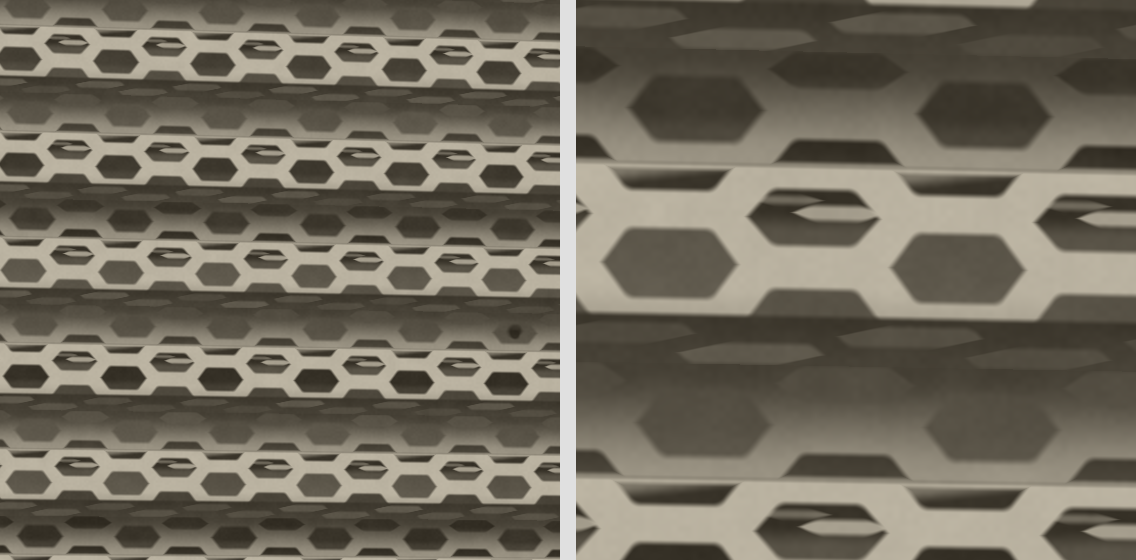
Left, the full canvas; right, a detail of the centre.
Give the GLSL for this texture, as a Shadertoy shader.

```glsl
// Stacked folded metal strips pierced with hexagonal holes, seen obliquely.

// Lengths are percent of the canvas; y runs downward inside a row.
const vec3 SHADOW = vec3(0.22, 0.20, 0.16);
const vec3 METAL = vec3(0.74, 0.71, 0.64);
const float COLUMN_PITCH = 17.5;
const float ROW_PITCH = 18.9;
const vec2 FIRST_HOLE = vec2(3.3, 10.5);
const float TILT = 0.029;           // slope of the first row
const float TILT_LOSS = 0.0046;     // slope lost with each row
const float ROW_SHIFT = 0.45;       // sideways drift of each row
const float COLUMN_SQUEEZE = 0.0041;
const float ROW_TOP = -12.9;        // top of the receding face
const float FOLD = -6.0;            // receding face meets front face
const float LIP = 3.05;             // lower edge of front face
const float BACK_SHIFT = 1.6;       // parallax of the receding face
const float SOFTNESS = 0.2;
const float GREY = 0.29;            // tone of a lit hole
const vec2 STAINED_CELL = vec2(5.0, 3.0);
const float FRONT_DEPTH[6] = float[6](0.65, 0.75, 0.08, 1.0, 0.1, 0.6);
const float BACK_DEPTH[6] = float[6](0.25, 0.1, 0.85, 0.15, 0.1, 0.9);

float hash(vec2 p) {
    return fract(sin(dot(p, vec2(127.1, 311.7))) * 43758.55);
}

float noise(vec2 p) {
    vec2 i = floor(p), f = fract(p);
    f = f * f * (3.0 - 2.0 * f);
    return mix(mix(hash(i), hash(i + vec2(1, 0)), f.x),
               mix(hash(i + vec2(0, 1)), hash(i + vec2(1, 1)), f.x), f.y);
}

// Flat-topped hexagon with slightly rounded corners; size is its half extent.
float hexagon(vec2 p, vec2 size) {
    p = abs(p);
    float cap = p.y - size.y;
    float side = 0.8 * (p.x + p.y * 0.38 * size.x / size.y - size.x);
    float blend = max(0.35 - abs(cap - side), 0.0);
    return max(cap, side) + blend * blend / 1.4;
}

float cover(float d, float blur) {
    return 1.0 - smoothstep(-blur, blur, d);
}

// Offset from the nearest hole of a series; z holds its column number.
vec3 nearestHole(float column, float y, vec2 centre) {
    float c = column - centre.x / COLUMN_PITCH;
    float k = floor(c + 0.5);
    return vec3((c - k) * COLUMN_PITCH, y - centre.y, k);
}

// Tone inside a hole: grey when lit, nearly black when deep.
float holeTone(float depth, vec3 h, float row) {
    float vary = hash(vec2(h.z, row + 7.0));
    depth = clamp(depth + 0.2 * (vary - 0.5) + 0.5 * step(0.93, vary), 0.0, 1.0);
    float band = 0.13 * depth * smoothstep(0.1, 1.5, h.y);
    return mix(GREY, -0.03, depth) + band + 0.015 * h.y * (1.0 - depth);
}

void mainImage(out vec4 fragColor, in vec2 fragCoord) {
    vec2 uv = fragCoord / iResolution.xy;
    vec2 pos = vec2(uv.x, 1.0 - uv.y) * 100.0;
    float blur = SOFTNESS + 50.0 / iResolution.y;

    // Row and column coordinates with converging tilt
    float x = pos.x - FIRST_HOLE.x;
    float rows = (pos.y - FIRST_HOLE.y - TILT * x) / (ROW_PITCH - TILT_LOSS * x);
    float row = floor(rows - ROW_TOP / ROW_PITCH);
    float y = (rows - row) * ROW_PITCH;
    float column = (x - ROW_SHIFT * row) / COLUMN_PITCH;
    column += COLUMN_SQUEEZE * column * column;
    int index = clamp(int(row), 0, 5);
    float frontDepth = FRONT_DEPTH[index], backDepth = BACK_DEPTH[index];
    float nextDepth = BACK_DEPTH[min(index + 1, 5)];

    // Shaded underside with foreshortened holes
    float tone = 0.03 + 0.08 * smoothstep(LIP, 6.0, y);
    for (int i = 0; i < 2; i++) {
        float s = float(i);
        vec3 h = nearestHole(column, y, vec2(-2.9 + 7.8 * s, 4.2 + 1.15 * s));
        h.x += 1.6 * h.y;
        float lit = 0.3 - 0.14 * hash(vec2(h.z, row + 20.0 * s));
        tone = mix(tone, lit, cover(hexagon(h.xy, vec2(4.4, 0.62)), blur));
    }

    // Receding face, brightening toward the fold
    float face = mix(0.1, 0.74, smoothstep(ROW_TOP, FOLD, y));
    vec3 h = nearestHole(column, y, vec2(BACK_SHIFT + 8.6, -11.8));
    face = mix(face, holeTone(backDepth, h, row) - 0.03, cover(hexagon(h.xy, vec2(4.2, 1.1)), blur));
    h = nearestHole(column, y, vec2(BACK_SHIFT, -9.3));
    float inside = holeTone(backDepth, h, row);
    float stained = float(distance(vec2(h.z, row), STAINED_CELL) < 0.5);
    inside -= 0.3 * stained * cover(length(h.xy) - 0.6 - noise(pos), 0.5);
    face = mix(face, inside, cover(hexagon(h.xy, vec2(4.1, 2.0)), blur * 1.3));
    h = nearestHole(column, y, vec2(BACK_SHIFT + 8.6, -5.6));
    inside = mix(0.2, 0.03, backDepth) + 0.06 * h.y;
    face = mix(face, inside, cover(max(hexagon(h.xy, vec2(4.3, 2.0)), y - FOLD + 0.2), blur));
    tone = mix(tone, face, cover(y - FOLD, blur));

    // Front face: whole holes, then those cut by the fold and the lip
    float front = 0.98 - 0.1 * smoothstep(1.2, LIP, y);
    h = nearestHole(column, y, vec2(0.0));
    front = mix(front, holeTone(frontDepth, h, row), cover(hexagon(h.xy, vec2(4.1, 2.1)), blur));
    h = nearestHole(column, y, vec2(8.7, -2.9));
    inside = mix(-0.02, 0.24, smoothstep(-0.5, 1.0, h.y));
    float wobble = 0.4 * (hash(vec2(h.z, row)) - 0.5);
    inside = mix(inside, 0.42, cover(hexagon(h.xy + vec2(1.6, 1.05), vec2(2.2, 0.25)), blur));
    inside = mix(inside, 0.82, cover(hexagon(h.xy - vec2(1.3 + wobble, -0.3), vec2(2.7, 0.45)), blur));
    front = mix(front, inside, cover(hexagon(h.xy, vec2(4.0, 1.7)), blur));
    h = nearestHole(column, y, vec2(0.0, -6.4));
    inside = mix(0.5, 0.0, smoothstep(-0.5, 0.5, h.y - 1.0 + 0.12 * h.x));
    front = mix(front, inside, cover(max(hexagon(h.xy, vec2(4.2, 2.0)), -5.7 - y), blur));
    h = nearestHole(column, y, vec2(8.7, 3.5));
    inside = mix(0.27, 0.06, max(nextDepth, frontDepth - 0.3) * 0.8);
    front = mix(front, inside, cover(hexagon(h.xy, vec2(4.2, 2.1)), blur));
    tone = mix(tone, front, cover(max(FOLD - y, y - LIP), blur));

    // Faint grime
    tone += 0.04 * (noise(pos * 0.5) - 0.5) + 0.03 * (noise(pos * 2.5) - 0.5);
    fragColor = vec4(SHADOW + (METAL - SHADOW) * tone, 1.0);
}
```
